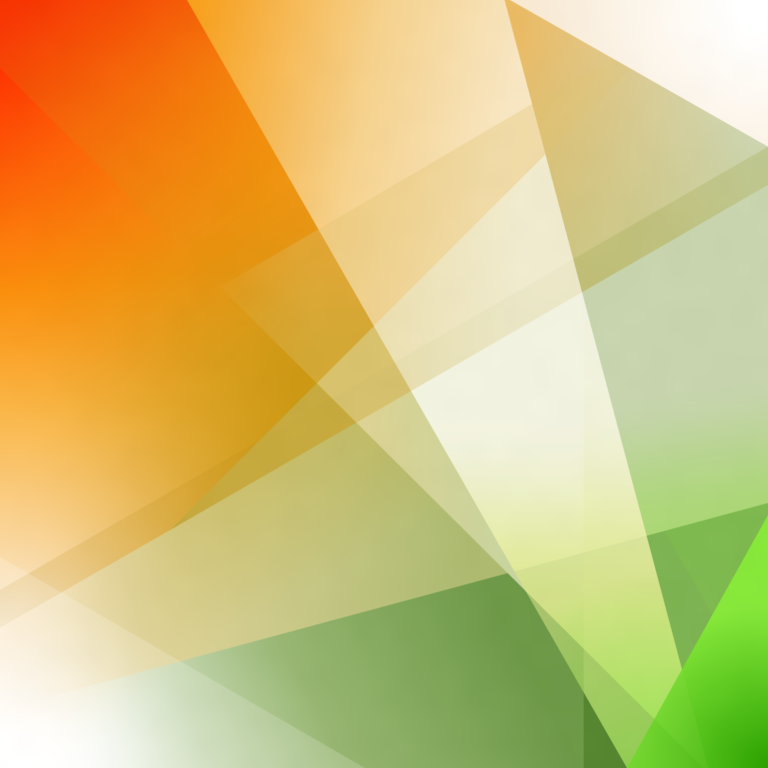
Reproduce this background procedurally as a three.js fragment shader.

```glsl
varying vec2 vUv;

const float EDGE = 0.0012;
const float GRAIN = 0.01;
const float GRAIN_SCALE = 34.0;

// Crease lines, each from its left end to its right end
const vec4 STEEP_LEFT = vec4(0.2435, 1.0, 0.8164, 0.0);
const vec4 DIAGONAL_DOWN = vec4(0.0, 0.9115, 0.916, 0.0);
const vec4 STEEP_RIGHT = vec4(0.657, 1.0, 0.922, 0.0);
const vec4 TOP_CORNER = vec4(0.664, 1.0, 1.0, 0.809);
const vec4 VEIL_TOP = vec4(0.413, 0.7005, 0.69, 0.863);
const vec4 DIAGONAL_UP = vec4(0.2214, 0.31, 0.7096, 0.798);
const vec4 BAND_TOP = vec4(0.0, 0.232, 1.0, 0.809);
const vec4 BAND_BOTTOM = vec4(0.0, 0.182, 1.0, 0.759);
const vec4 LEAF_TOP = vec4(0.241, 0.1406, 1.0, 0.345);
const vec4 LIME_EDGE = vec4(0.8164, 0.0, 1.0, 0.3294);
const vec4 PALE_CORNER = vec4(0.0, 0.2747, 0.475, 0.0);
const vec4 FAINT_FOLD = vec4(0.827, 0.375, 0.9245, 0.2057);
const float VERTICAL_FOLD = 0.76;

const vec3 WHITE = vec3(1.0);
const vec3 RED = vec3(1.0, 0.13, 0.0);
const vec3 ORANGE = vec3(0.98, 0.56, 0.05);
const vec3 APRICOT = vec3(0.98, 0.71, 0.27);
const vec3 PEACH = vec3(0.98, 0.9, 0.77);
const vec3 MUSTARD = vec3(0.8, 0.6, 0.08);
const vec3 SAND = vec3(0.87, 0.76, 0.43);
const vec3 CREAM = vec3(0.97, 0.9, 0.76);
const vec3 IVORY = vec3(0.95, 0.95, 0.88);
const vec3 OLIVE = vec3(0.68, 0.73, 0.44);
const vec3 SAGE = vec3(0.78, 0.83, 0.68);
const vec3 LEAF = vec3(0.43, 0.6, 0.28);
const vec3 LIME = vec3(0.53, 0.91, 0.23);
const vec3 GREEN = vec3(0.17, 0.63, 0.0);
const vec3 DARK_GREEN = vec3(0.25, 0.45, 0.1);
const vec3 PALE_LIME = vec3(0.87, 0.91, 0.56);

float ramp(float a, float b, float x) {
  return clamp((x - a) / (b - a), 0.0, 1.0);
}

// Signed height over a crease, and the smooth masks on either side
float height(vec2 p, vec4 line) {
  vec2 d = normalize(line.zw - line.xy);
  vec2 q = p - line.xy;
  return d.x * q.y - d.y * q.x;
}

float above(vec2 p, vec4 line) { return smoothstep(-EDGE, EDGE, height(p, line)); }

float below(vec2 p, vec4 line) { return 1.0 - above(p, line); }

float hash(vec2 p) {
  vec3 q = fract(p.xyx * 0.1031);
  q += dot(q, q.yzx + 33.33);
  return fract((q.x + q.y) * q.z);
}

float noise(vec2 p) {
  vec2 i = floor(p);
  vec2 f = fract(p);
  f = f * f * (3.0 - 2.0 * f);
  return mix(mix(hash(i), hash(i + vec2(1.0, 0.0)), f.x),
             mix(hash(i + vec2(0.0, 1.0)), hash(i + 1.0), f.x), f.y);
}

vec3 warmGradient(vec2 p) {
  float t = p.y - 0.75 * p.x * smoothstep(0.55, 0.95, p.y);
  vec3 c = mix(WHITE, PEACH, ramp(0.05, 0.22, t));
  c = mix(c, APRICOT, ramp(0.22, 0.47, t));
  c = mix(c, ORANGE, ramp(0.47, 0.62, t));
  c = mix(c, RED, ramp(0.62, 0.97, t));
  float shade = smoothstep(0.0, 0.43, p.x) * (1.0 - smoothstep(0.5, 0.85, p.y));
  return mix(c, MUSTARD, shade);
}

// Facets left of the first steep crease
vec3 leftSide(vec2 p, float band) {
  vec3 warm = warmGradient(p);
  float underRise = below(p, DIAGONAL_UP);
  float underBand = below(p, BAND_BOTTOM);
  float veilFade = below(p, VEIL_TOP) * smoothstep(0.24, 0.42, p.x);
  vec3 lower = mix(warm, vec3(0.78, 0.67, 0.25), underRise);
  lower = mix(lower, MUSTARD * 0.9, 0.18 * band * (1.0 - 0.8 * underRise));
  vec3 olive = mix(PEACH, vec3(0.86, 0.82, 0.59), ramp(0.0, 0.23, p.x));
  olive = mix(olive, OLIVE, ramp(0.23, 0.6, p.x));
  float warmth = ramp(-0.16, 0.0, height(p, BAND_BOTTOM)) * ramp(0.08, 0.3, p.x);
  olive = mix(olive, vec3(0.77, 0.7, 0.3), 0.5 * warmth);
  lower = mix(lower, olive, underBand);
  float leafDepth = p.x + 0.5 * (p.y - 0.15);
  vec3 leaf = mix(WHITE, vec3(0.59, 0.71, 0.44), ramp(0.0, 0.38, leafDepth));
  leaf = mix(leaf, LEAF, ramp(0.38, 0.68, leafDepth));
  float leafFade = smoothstep(0.04, 0.24, p.x + 0.12 - p.y);
  lower = mix(lower, leaf, below(p, LEAF_TOP) * leafFade);
  lower = mix(lower, WHITE, 0.17 * below(p, PALE_CORNER));
  lower = mix(lower, WHITE, 1.0 - smoothstep(0.0, 0.27, length(p)));
  // Facet above the falling diagonal
  vec3 upper = mix(warm, MUSTARD, 0.17 * smoothstep(0.6, 0.8, p.y));
  upper = mix(upper, SAND, 0.36 * veilFade);
  upper = mix(upper, vec3(0.85, 0.76, 0.43), underRise);
  upper = mix(upper, OLIVE * 0.9, 0.07 * band);
  vec3 pale = mix(vec3(0.86, 0.82, 0.57), vec3(0.78, 0.83, 0.62), ramp(0.47, 0.67, p.x));
  upper = mix(upper, pale, underBand);
  vec3 c = mix(lower, upper, above(p, DIAGONAL_DOWN));
  return mix(c, DARK_GREEN, 0.5 * smoothstep(-EDGE, EDGE, p.x - VERTICAL_FOLD));
}

// Pale facet between the two steep creases
vec3 middle(vec2 p, float band, float veil) {
  float t = p.x + 0.2 * (1.0 - p.y);
  vec3 c = mix(vec3(0.97, 0.63, 0.12), vec3(0.96, 0.82, 0.55), ramp(0.26, 0.5, t));
  c = mix(c, CREAM, ramp(0.5, 0.69, t));
  c = mix(c, SAND, 0.32 * veil);
  c = mix(c, mix(vec3(0.92, 0.87, 0.68), vec3(0.94, 0.92, 0.81), ramp(0.48, 0.68, p.x)),
          below(p, DIAGONAL_UP));
  c = mix(c, OLIVE, 0.08 * band);
  c = mix(c, IVORY, below(p, BAND_BOTTOM));
  c = mix(c, PALE_LIME, smoothstep(0.46, 0.2, p.y));
  c = mix(c, LIME, ramp(0.3, 0.06, distance(p, vec2(0.86, -0.05))));
  c = mix(c, LEAF, 0.1 * below(p, LEAF_TOP));
  return mix(c, LEAF, 0.4 * below(p, DIAGONAL_DOWN));
}

// Facets right of the second steep crease
vec3 rightSide(vec2 p, float band, float veil) {
  vec3 c = mix(vec3(0.92, 0.73, 0.39), vec3(0.82, 0.86, 0.76), ramp(0.67, 0.98, p.x));
  c = mix(c, vec3(0.76, 0.78, 0.53), 0.65 * ramp(0.95, 0.68, p.y));
  c = mix(c, SAND, 0.2 * veil);
  c = mix(c, vec3(0.66, 0.69, 0.37), 0.35 * band);
  vec3 cool = mix(SAGE, vec3(0.67, 0.84, 0.46), smoothstep(0.5, 0.3, p.y - 0.15 * (p.x - 0.85)));
  c = mix(c, cool, below(p, BAND_BOTTOM));
  c = mix(c, vec3(0.49, 0.7, 0.32), below(p, LEAF_TOP));
  c = mix(c, LIME, 0.12 * above(p, FAINT_FOLD) * below(p, LEAF_TOP));
  vec3 corner = mix(WHITE, vec3(0.97, 0.91, 0.82), ramp(0.04, 0.32, distance(p, vec2(1.0))));
  return mix(c, corner, above(p, TOP_CORNER));
}

void main() {
  vec2 p = vUv;
  float band = below(p, BAND_TOP) * above(p, BAND_BOTTOM);
  float veil = below(p, VEIL_TOP) * above(p, DIAGONAL_UP);
  float beyond = above(p, STEEP_RIGHT);
  vec3 c = mix(middle(p, band, veil), rightSide(p, band, veil), beyond);
  float fold = smoothstep(-EDGE, EDGE, p.x - VERTICAL_FOLD);
  c = mix(c, PALE_LIME, 0.22 * fold * (1.0 - beyond) * ramp(0.6, 0.3, p.y));
  vec3 lime = mix(GREEN, LIME, ramp(0.0, 0.21, distance(p, vec2(1.0, 0.0))));
  lime = mix(lime, PALE_LIME, 0.06 * (1.0 - beyond));
  lime = mix(lime, GREEN, 0.12 * below(p, DIAGONAL_DOWN));
  c = mix(c, lime, below(p, LIME_EDGE));
  c = mix(c, leftSide(p, band), below(p, STEEP_LEFT));
  // Faint paper grain
  c += GRAIN * (noise(p * GRAIN_SCALE) - 0.5);
  gl_FragColor = vec4(clamp(c, 0.0, 1.0), 1.0);
}
```
